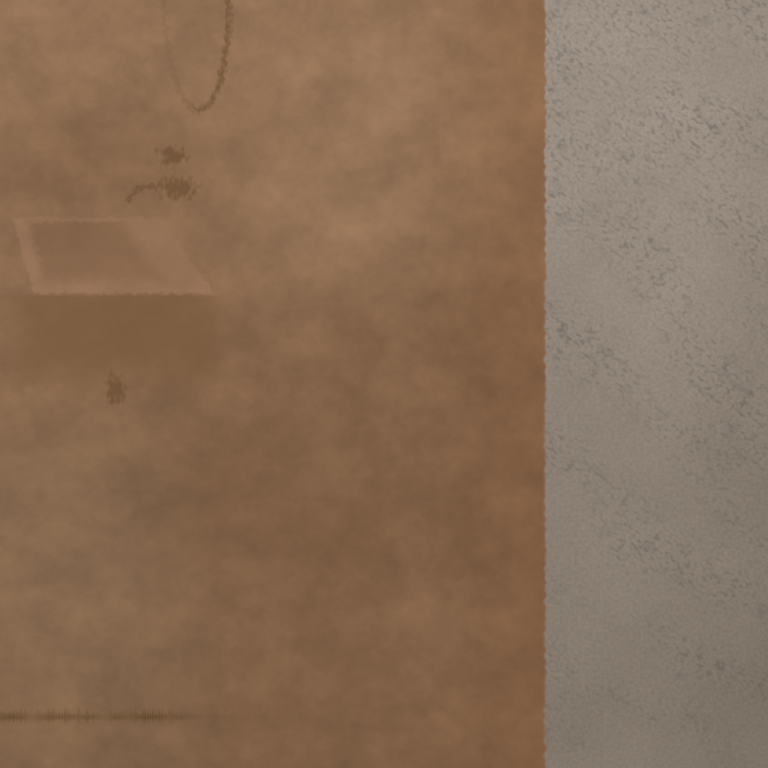
Give the GLSL for this texture, as a Shadertoy shader.

```glsl
// A stained tan panel beside a pitted grey plaster strip, under soft light.
// Gradient noise makes the mottling; distance fields place a loop, a slanted
// tray with its shadow, smudges and a frayed line; stretched noise pits the grey.
#define EDGE_X 0.710
#define TAN_LIGHT vec3(0.600, 0.468, 0.356)
#define TAN_DARK vec3(0.482, 0.362, 0.264)
#define GREY_LIGHT vec3(0.610, 0.563, 0.518)
#define GREY_DARK vec3(0.515, 0.470, 0.424)
#define STAIN vec3(0.385, 0.280, 0.175)
#define RIM vec3(0.615, 0.475, 0.375)
#define MOTTLE 0.17
#define FRAY 0.006
#define PIT_DEPTH 0.11

vec2 gradient(vec2 cell) {
    vec3 q = fract(cell.xyx * vec3(0.1031, 0.1030, 0.0973));
    q += dot(q, q.yzx + 33.33);
    float angle = 6.2832 * fract((q.x + q.y) * q.z);
    return vec2(cos(angle), sin(angle));
}

float noise(vec2 p) {
    vec2 i = floor(p), f = fract(p);
    vec2 u = f * f * f * (f * (f * 6.0 - 15.0) + 10.0);
    vec2 e = vec2(1.0, 0.0);
    float low = mix(dot(gradient(i), f), dot(gradient(i + e), f - e), u.x);
    float high = mix(dot(gradient(i + e.yx), f - e.yx), dot(gradient(i + 1.0), f - 1.0), u.x);
    return mix(low, high, u.y);
}

float fbm(vec2 p) {
    float sum = 0.0, gain = 0.5;
    for (int i = 0; i < 5; i++) {
        sum += gain * noise(p);
        p = mat2(1.6, 1.2, -1.2, 1.6) * p + 7.3;
        gain *= 0.60;
    }
    return sum;
}

float blob(vec2 p, vec2 centre, vec2 size) {
    vec2 q = (p - centre) / size;
    return exp(-dot(q, q));
}

float smudge(vec2 p, vec2 centre, vec2 size) {
    float d = length((p - centre) / size) + 0.8 * noise(p * vec2(170.0, 110.0));
    return 1.0 - smoothstep(0.35, 1.25, d);
}

float segmentDistance(vec2 p, vec2 a, vec2 b) {
    vec2 v = b - a;
    return length(p - a - v * clamp(dot(p - a, v) / dot(v, v), 0.0, 1.0));
}

vec3 panel(vec2 p, vec2 frayed) {
    // Broad lighting: bright upper left and centre, dim lower right
    float light = 0.08 + 0.70 * smoothstep(0.25, 1.0, p.y) * (1.0 - 0.40 * p.x);
    light += 0.28 * blob(p, vec2(0.48, 0.87), vec2(0.16, 0.17));
    light += 0.28 * blob(p, vec2(0.42, 0.70), vec2(0.13, 0.08));
    light += 0.38 * blob(p, vec2(0.05, 0.26), vec2(0.22, 0.26));
    light += 0.18 * blob(p, vec2(0.58, 0.18), vec2(0.08, 0.08));
    light -= 0.28 * blob(p, vec2(0.12, 0.79), vec2(0.15, 0.07));
    light -= 0.22 * blob(p, vec2(0.25, 0.36), vec2(0.08, 0.09));
    light -= 0.12 * blob(p, vec2(0.46, 0.31), vec2(0.09, 0.06));
    light -= 0.18 * blob(p, vec2(0.62, 0.57), vec2(0.13, 0.06));
    vec3 col = mix(TAN_DARK, TAN_LIGHT, light);

    // Ragged cloudy stains, fine grain and a redder right margin
    vec2 ragged = p + 0.012 * vec2(fbm(p * 34.0), fbm(p * 34.0 + 40.0));
    float cloud = fbm(ragged * vec2(11.0, 14.0) + 3.7);
    col *= 1.0 + MOTTLE * cloud + 0.06 * fbm(p * 48.0);
    col *= mix(vec3(1.0), vec3(1.0, 0.975, 0.95), smoothstep(0.52, EDGE_X, p.x));
    float olive = (1.0 - smoothstep(0.15, 0.35, p.x)) * (1.0 - smoothstep(0.35, 0.55, p.y));
    col *= mix(vec3(1.0), vec3(0.985, 1.005, 1.015), olive);

    // Soft shadow box below the tray
    vec2 side = smoothstep(vec2(-0.01, 0.475), vec2(0.055, 0.545), p)
              * (1.0 - smoothstep(vec2(0.255, 0.612), vec2(0.310, 0.620), p));
    col = mix(col, vec3(0.475, 0.350, 0.240), 0.65 * side.x * side.y);

    // Slanted tray: pale rim, dull floor, broad bright right flank
    vec2 tip = mix(p, frayed, 0.8);
    float t = (tip.y - 0.617) / 0.100;
    float left = tip.x - mix(0.043, 0.016, t);
    float right = mix(0.278, 0.206, t) - tip.x;
    float inside = min(min(tip.y - 0.617, 0.717 - tip.y), min(left, right + 0.003));
    float tray = smoothstep(-0.002, 0.004, inside);
    float rim = 1.0 - smoothstep(0.010, 0.028, left);
    rim = max(rim, 0.85 * (1.0 - smoothstep(0.005, 0.032, tip.y - 0.617)));
    rim = max(rim, 0.80 * (1.0 - smoothstep(0.002, 0.009, 0.717 - tip.y)));
    rim = max(rim, 0.75 * (1.0 - smoothstep(0.035, 0.070, right)));
    vec3 trayFloor = mix(vec3(0.540, 0.410, 0.308), vec3(0.510, 0.388, 0.286), clamp(t, 0.0, 1.0));
    vec3 trayCol = mix(trayFloor, RIM, 0.75 * rim) * (1.0 + 0.10 * cloud);
    col = mix(col, trayCol, 0.85 * tray);

    // Hanging half-ellipse loop, faint on its left side
    vec2 radii = vec2(0.042, 0.143);
    vec2 hang = vec2(frayed.x - 0.255 - 0.03 * (1.0 - p.y), frayed.y - 1.0);
    float k = length(hang / radii);
    float loopD = abs(k * (k - 1.0) / max(length(hang / radii / radii), 0.001));
    float loopInk = (1.0 - smoothstep(0.0, 0.0065, loopD))
                  * mix(0.14, 0.50, smoothstep(-0.035, 0.015, hang.x))
                  * (0.9 + 0.7 * noise(p * 110.0));

    // Smudges and hooked stroke
    float ink = smudge(p, vec2(0.224, 0.796), vec2(0.019, 0.014));
    ink = max(ink, smudge(p, vec2(0.231, 0.755), vec2(0.026, 0.015)));
    ink = max(ink, smudge(p, vec2(0.150, 0.492), vec2(0.014, 0.020)));
    float hook = min(segmentDistance(frayed, vec2(0.167, 0.738), vec2(0.178, 0.755)),
                     segmentDistance(frayed, vec2(0.178, 0.755), vec2(0.208, 0.759)));
    ink = max(0.55 * ink, 0.45 * (1.0 - smoothstep(0.0, 0.006, hook)));

    // Lower line: soft band with bristles of uneven height
    float bristle = 0.006 + 0.024 * abs(noise(vec2(p.x * 230.0, 3.4)));
    float rise = p.y - 0.066;
    float line = 1.0 - smoothstep(0.0, bristle * (rise > 0.0 ? 1.0 : 0.7), abs(rise));
    line = 0.50 * line + 0.14 * exp(-rise * rise / 0.00007);
    line *= (1.0 - smoothstep(0.18, 0.38, p.x)) * (0.85 + 0.9 * noise(vec2(p.x * 40.0, 5.4)));
    return mix(col, STAIN, max(max(ink, loopInk), line));
}

vec3 plaster(vec2 p) {
    float light = smoothstep(0.0, 0.95, p.y) + 0.45 * fbm(p * 6.0 + 11.0);
    light -= 0.25 * smoothstep(0.85, 1.0, p.x);
    vec3 col = mix(GREY_DARK, GREY_LIGHT, light);
    // Fine slanted pits gather in drifting bands, thicker toward the top
    vec2 q = mat2(0.8, 0.6, -0.6, 0.8) * p;
    float pits = smoothstep(-0.02, 0.50, noise(q * vec2(130.0, 200.0)) + 0.45 * noise(q * vec2(60.0, 95.0)));
    float band = smoothstep(-0.50, 0.50, noise(q * vec2(7.0, 14.0)) + 0.45 * (p.y - 0.5));
    float scuff = smoothstep(0.18, 0.5, noise(q * vec2(35.0, 60.0))) * band;
    return col * (1.0 - PIT_DEPTH * pits * band - 0.06 * scuff + 0.06 * noise(p * 210.0));
}

void mainImage(out vec4 fragColor, in vec2 fragCoord) {
    vec2 p = fragCoord / iResolution.xy;
    float pixel = 1.0 / iResolution.x;
    vec2 frayed = p + FRAY * vec2(noise(p * 150.0), noise(p * 150.0 + 31.0));

    // Toothed boundary with a thin pale fringe
    float d = p.x - EDGE_X + 0.0006 * sin(p.y * 440.0) + 0.003 * noise(vec2(p.y * 110.0, 2.4));
    vec3 tan3 = panel(p, frayed);
    tan3 = mix(tan3, vec3(0.60, 0.47, 0.36), 0.35 * smoothstep(-0.004, 0.0, d));
    vec3 col = mix(tan3, plaster(p), smoothstep(-1.3 * pixel, 1.3 * pixel, d));
    fragColor = vec4(col, 1.0);
}
```
